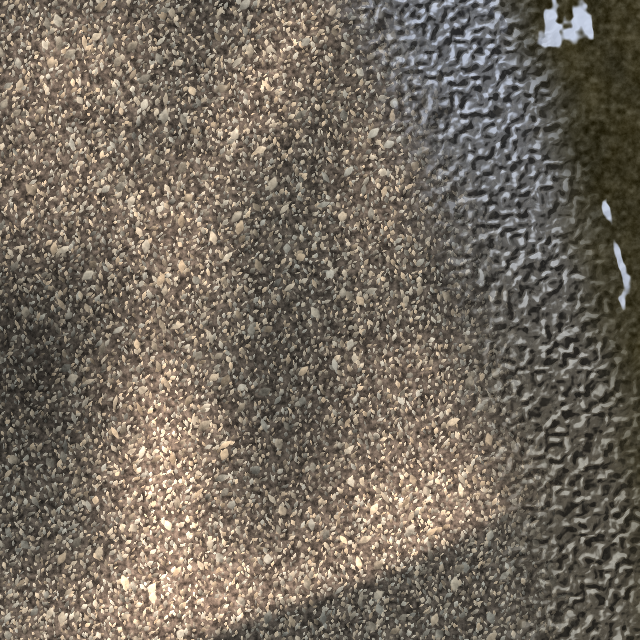
This texture is drawn by a WebGL 1 fragment shader. Its source:

```glsl
precision highp float;
uniform vec2 u_resolution;

float hash(vec2 p) {
  vec3 q = fract(vec3(p.xyx) * 0.1031);
  q += dot(q, q.yzx + 33.33);
  return fract((q.x + q.y) * q.z);
}

float noise(vec2 p) {
  vec2 i = floor(p), f = fract(p);
  f = f * f * (3.0 - 2.0 * f);
  return mix(mix(hash(i), hash(i + vec2(1.0, 0.0)), f.x),
             mix(hash(i + vec2(0.0, 1.0)), hash(i + 1.0), f.x), f.y);
}

float fbm(vec2 p) {
  float sum = 0.0, amp = 0.5;
  for (int i = 0; i < 4; i++) {
    sum += amp * noise(p);
    p = mat2(1.6, 1.2, -1.2, 1.6) * p + 7.3;
    amp *= 0.5;
  }
  return sum;
}

vec2 rotate(vec2 p, float a) {
  float c = cos(a), s = sin(a);
  return vec2(c * p.x + s * p.y, c * p.y - s * p.x);
}

// Soft elliptical falloff
float blob(vec2 p, vec2 center, vec2 radius, float angle) {
  vec2 q = rotate(p - center, angle) / radius;
  return exp(-dot(q, q));
}

// Scattered angular chips: x = coverage, y = tone, z = facet shading
vec3 chips(vec2 p, float scale, float density) {
  vec2 g = p * scale, cell = floor(g);
  vec3 result = vec3(0.0);
  for (int j = -1; j <= 1; j++) {
    for (int i = -1; i <= 1; i++) {
      vec2 id = cell + vec2(float(i), float(j));
      float tone = hash(id + 3.7);
      vec2 jitter = vec2(hash(id + 11.1), hash(id + 23.9));
      vec2 q = rotate(g - id - jitter, (hash(id + 41.3) - 0.5) * 2.0 - 0.25);
      vec2 radius = vec2(0.17 + 0.2 * hash(id + 83.0), 0.36 + 0.28 * hash(id + 57.0));
      vec2 a = abs(q) / radius;
      float d = max(length(a), (a.x + a.y) * 0.82);
      float cover = (1.0 - smoothstep(0.75, 1.08, d)) * step(hash(id + 71.0), density);
      if (cover > result.x) result = vec3(cover, tone, clamp(0.5 + 0.9 * (q.y - q.x), 0.0, 1.0));
    }
  }
  return result;
}

// Dappled light with a slanted shadow across the bottom
float sunlight(vec2 p) {
  vec2 q = p + 0.04 * (vec2(fbm(p * 9.0), fbm(p * 9.0 + 40.0)) - 0.47);
  float s = 1.05 * blob(q, vec2(0.26, 0.27), vec2(0.1, 0.21), 0.08);
  s += 0.85 * blob(q, vec2(0.65, 0.22), vec2(0.16, 0.13), 0.3);
  s += 0.8 * blob(q, vec2(0.3, 0.06), vec2(0.3, 0.09), 0.15);
  s += 0.55 * blob(q, vec2(0.11, 0.89), vec2(0.17, 0.13), 0.3);
  s += 0.55 * blob(q, vec2(0.42, 0.88), vec2(0.07, 0.2), -0.5);
  s += 0.42 * blob(q, vec2(0.28, 0.62), vec2(0.1, 0.11), 0.0);
  s += 0.35 * blob(q, vec2(0.59, 0.72), vec2(0.08, 0.17), 0.0);
  s += 0.4 * blob(q, vec2(0.09, 0.69), vec2(0.15, 0.1), 0.0);
  s += 0.32 * blob(q, vec2(0.62, 0.42), vec2(0.1, 0.08), 0.0);
  float edge = 0.036 + 0.42 * (p.x - 0.43);
  return min(s, 1.05) * smoothstep(-0.015, 0.025, q.y - edge);
}

vec3 dryAsphalt(vec2 p, float sun) {
  float grain = fbm(p * 170.0) - 0.47;
  float dim = 0.26 * blob(p, vec2(0.04, 0.43), vec2(0.14, 0.17), 0.0)
            + 0.1 * blob(p, vec2(0.45, 0.34), vec2(0.09, 0.16), 0.0);
  vec3 tar = mix(vec3(0.285, 0.265, 0.24), vec3(0.6, 0.505, 0.435), sun);
  vec3 stone = mix(vec3(0.61, 0.59, 0.55), vec3(1.1, 0.985, 0.87), sun);
  vec3 color = tar * (1.0 + 1.5 * grain);
  for (int k = 0; k < 3; k++) {
    float layer = float(k);
    vec3 c = chips(p + layer * 3.17, 122.0 - 36.0 * layer, 0.8 - 0.32 * layer);
    vec3 tint = mix(vec3(0.96, 1.0, 1.01), vec3(1.06, 1.0, 0.91), fract(c.y * 7.0));
    vec3 face = stone * tint * (0.42 + 0.55 * c.y + 0.4 * c.z + 0.4 * grain);
    color = mix(color, face, c.x * 0.9);
  }
  return color * (1.0 - dim);
}

// Wet gravel lit by the sky along its raised rims
vec3 wetGravel(vec2 p, float skyAmount) {
  vec2 q = p + 0.008 * vec2(noise(p * 70.0), noise(p * 70.0 + 19.0));
  vec2 g = q * vec2(112.0, 122.0);
  float slope = noise(g + vec2(0.35, -0.4)) - noise(g - vec2(0.35, -0.4));
  slope += 0.4 * (noise(g * 1.9 + vec2(0.4, -0.4)) - noise(g * 1.9));
  float glint = smoothstep(0.06, 0.5, slope);
  float pit = smoothstep(0.0, 0.4, -slope);
  vec3 color = mix(vec3(0.33, 0.31, 0.27), vec3(0.42, 0.43, 0.45), skyAmount);
  color *= 1.0 - 0.65 * pit;
  return mix(color, mix(vec3(0.68, 0.67, 0.63), vec3(0.78, 0.82, 0.9), skyAmount), glint);
}

// Dark still water with broken sky reflections
vec3 puddle(vec2 p) {
  vec3 color = mix(vec3(0.14, 0.13, 0.075), vec3(0.29, 0.265, 0.17), fbm(p * vec2(28.0, 20.0)));
  color += 0.3 * (fbm(p * 120.0) - 0.47);
  float gap = blob(p, vec2(0.87, 0.96), vec2(0.11, 0.05), 0.2)
            + blob(p, vec2(0.945, 0.65), vec2(0.025, 0.06), 0.0)
            + 0.8 * blob(p, vec2(0.975, 0.56), vec2(0.018, 0.05), 0.0)
            + 1.3 * blob(p, vec2(0.76, 1.0), vec2(0.06, 0.04), 0.0);
  float leaves = noise(rotate(p, 0.25) * vec2(70.0, 26.0)) + 0.25 * noise(p * 120.0);
  float sky = smoothstep(0.58, 0.74, leaves * (0.4 + 0.55 * gap)) * smoothstep(0.15, 0.5, gap);
  return mix(color, vec3(0.8, 0.84, 0.92), sky);
}

void main() {
  vec2 p = gl_FragCoord.xy / u_resolution;
  float down = 1.0 - p.y;
  float wobble = 0.05 * (fbm(p * 14.0) - 0.47);
  float wetEdge = 0.56 + 0.44 * down - 0.18 * down * down + wobble;
  float waterEdge = 0.79 + 0.36 * down - 0.13 * down * down + wobble;
  float wet = smoothstep(-0.08, 0.1, p.x - wetEdge);
  float water = smoothstep(-0.06, 0.08, p.x - waterEdge);
  float sky = smoothstep(0.25, 0.95, p.y) * (1.0 - 0.5 * water);

  vec3 color = dryAsphalt(p, sunlight(p));
  color = mix(color, wetGravel(p, sky), wet * 0.88);
  color = mix(color, puddle(p), water * 0.92);
  gl_FragColor = vec4(clamp(color, 0.0, 1.0), 1.0);
}
```
